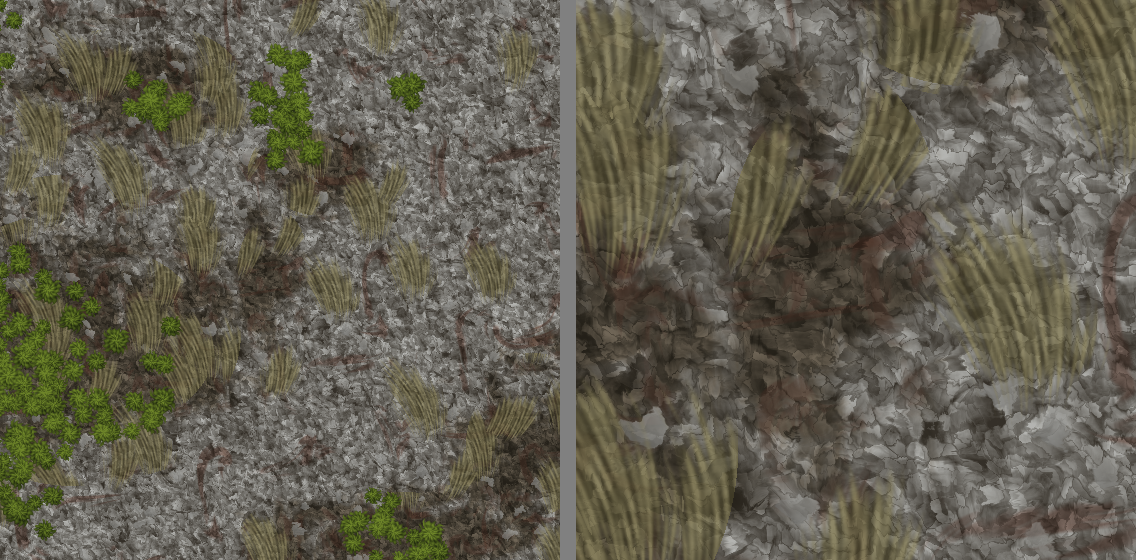
Left: the whole. Right: its middle third, enlarged.
Give the GLSL for this texture, as a Shadertoy shader.

```glsl
// Weathered grey rock seen from above, with soil, dry grass tufts and green shrubs.

const vec3 ROCK_DARK   = vec3(0.205, 0.185, 0.155);
const vec3 ROCK_LIGHT  = vec3(0.660, 0.660, 0.645);
const vec3 SOIL_DARK   = vec3(0.130, 0.115, 0.085);
const vec3 SOIL_LIGHT  = vec3(0.400, 0.355, 0.290);
const vec3 RUST        = vec3(0.270, 0.170, 0.130);
const vec3 GRASS_DARK  = vec3(0.270, 0.250, 0.160);
const vec3 GRASS_LIGHT = vec3(0.540, 0.510, 0.360);
const vec3 SHRUB_DARK  = vec3(0.130, 0.170, 0.050);
const vec3 SHRUB_LIGHT = vec3(0.430, 0.520, 0.160);
const float TUFT_SCALE  = 12.0;
const float SPRIG_SCALE = 32.0;
const mat2 TURN = mat2(0.80, 0.60, -0.60, 0.80);

// Broad plant and soil areas: centre.xy, radii.zw
const vec4 GREEN_AREAS[6] = vec4[6](
    vec4(0.06, 0.30, 0.24, 0.26), vec4(0.73, 0.03, 0.15, 0.09),
    vec4(0.00, 0.92, 0.06, 0.10), vec4(0.52, 0.80, 0.07, 0.13),
    vec4(0.73, 0.80, 0.04, 0.07), vec4(0.28, 0.81, 0.06, 0.06));
const vec4 SOIL_AREAS[6] = vec4[6](
    vec4(0.15, 0.40, 0.36, 0.27), vec4(0.22, 0.85, 0.26, 0.14),
    vec4(0.95, 0.20, 0.17, 0.20), vec4(0.57, 0.69, 0.13, 0.10),
    vec4(0.72, 0.03, 0.28, 0.12), vec4(0.48, 0.52, 0.09, 0.14));

vec2 hash2(vec2 p) {
    vec3 q = fract(p.xyx * vec3(0.1031, 0.1030, 0.0973));
    q += dot(q, q.yzx + 33.33);
    return fract((q.xx + q.yz) * q.zy);
}

// Layered, folded sines, roughly -1 to 1
float waves(vec2 p) {
    float sum = 0.0, amp = 0.5;
    for (int i = 0; i < 5; i++) {
        p = TURN * p * 1.8 + vec2(1.7, 4.1);
        p += 0.8 * sin(p.yx);
        sum += amp * sin(p.x + 1.3 * sin(p.y));
        amp *= 0.6;
    }
    return sum;
}

// Cellular noise: offset from the nearest seed, border distance, cell id
vec4 cells(vec2 p) {
    vec2 base = floor(p), offset = vec2(0.0);
    float near = 9.0, second = 9.0, id = 0.0;
    for (int y = -1; y <= 1; y++)
    for (int x = -1; x <= 1; x++) {
        vec2 cell = base + vec2(x, y), seed = hash2(cell);
        vec2 d = p - cell - seed;
        float len = length(d);
        if (len < near) {
            second = near; near = len; offset = d;
            id = fract(seed.x * 17.3 + seed.y * 31.7);
        } else second = min(second, len);
    }
    return vec4(offset, second - near, id);
}

// Tilted rock chip with a shaded border, centred on zero
float facet(vec2 p) {
    vec4 c = cells(p);
    float turn = 6.283 * fract(c.w * 7.7);
    float tone = c.w - 0.5 + 0.55 * dot(c.xy, vec2(cos(turn), sin(turn)));
    return tone * smoothstep(0.0, 0.2, c.z) - 0.30 * (1.0 - smoothstep(0.0, 0.16, c.z));
}

float cover(vec4 areas[6], vec2 p) {
    float best = -1.0;
    for (int i = 0; i < 6; i++)
        best = max(best, 1.0 - length((p - areas[i].xy) / areas[i].zw));
    return best;
}

// Fanned blades: x = light, y = opacity
vec2 dryGrass(vec2 p, float soil) {
    vec2 g = p * TUFT_SCALE, result = vec2(0.0);
    for (int y = -1; y <= 1; y++)
    for (int x = -1; x <= 1; x++) {
        vec2 cell = floor(g) + vec2(x, y), rnd = hash2(cell + 71.0);
        if (rnd.x > 0.15 + 0.38 * soil) continue;
        vec2 q = g - cell - hash2(cell + 19.0);
        q.x += (rnd.y - 0.5) * q.y + 0.25 * q.y * q.y;
        float fan = q.x / (1.0 + 0.6 * q.y);
        float blade = 0.5 + 0.3 * sin(fan * 43.0 + 3.0 * sin(q.y * 3.0 + fan * 9.0))
                          + 0.2 * sin(fan * 91.0 - 4.0 * q.y);
        float size = 0.5 + 0.4 * rnd.y;
        float body = 1.0 - length(q * vec2(1.5, 1.0)) / size + 0.35 * (blade - 0.5);
        float alpha = 0.8 * smoothstep(0.0, 0.5, body + 0.15 * waves(g * 1.5));
        if (alpha > result.y) result = vec2(blade, alpha);
    }
    return result;
}

// Needle rosettes: x = light, y = opacity
vec2 shrubs(vec2 p) {
    vec2 g = p * SPRIG_SCALE;
    float top = 0.0, light = 0.0;
    for (int y = -1; y <= 1; y++)
    for (int x = -1; x <= 1; x++) {
        vec2 cell = floor(g) + vec2(x, y), rnd = hash2(cell + 7.0);
        vec2 seed = cell + hash2(cell + 43.0), q = g - seed;
        float area = cover(GREEN_AREAS, seed / SPRIG_SCALE) + 0.35 * waves(seed * 0.28);
        if (area < 0.08 + 0.55 * rnd.x) continue;
        float angle = atan(q.y, q.x), r = length(q);
        float needle = sin(angle * 9.0 + 20.0 * rnd.y + 2.0 * sin(r * 7.0))
                     * sin(angle * 5.0 + 9.0 * r);
        float height = 1.0 - r / (0.45 + 0.38 * rnd.y) + 0.24 * needle;
        if (height > top) {
            top = height;
            light = 0.20 + 0.62 * height + 0.22 * needle + 0.25 * (rnd.x - 0.3) + 0.2 * q.y;
        }
    }
    return vec2(clamp(light, 0.0, 1.0), smoothstep(0.0, 0.22, top));
}

void mainImage(out vec4 fragColor, in vec2 fragCoord) {
    vec2 p = fragCoord / iResolution.y;
    float broad = waves(p * 7.0), mid = waves(p * 24.0 + 5.0), fine = waves(p * 85.0);
    vec2 warped = p + 0.007 * vec2(mid, waves(p * 26.0 + 30.0)) + 0.003 * vec2(fine, -fine);
    vec2 grain = TURN * warped * vec2(1.0, 1.15);

    // Rock: chips at three sizes, fine grit and broken cracks
    float chips = 0.16 * facet(grain * 21.0) + 0.38 * facet(grain * 55.0)
                + 0.50 * facet(grain * 118.0 + 9.0);
    float grit = 0.10 * fine + 0.07 * waves(p * 190.0);
    float crack = 1.0 - smoothstep(0.0, 0.07, cells(grain * vec2(7.0, 11.0) + 3.0).z);
    crack *= smoothstep(-0.1, 0.5, mid + 0.4 * broad);
    float tone = 0.57 + chips + grit + 0.07 * broad + 0.07 * mid - 0.30 * crack;
    vec3 color = mix(ROCK_DARK, ROCK_LIGHT, clamp(tone, 0.0, 1.1));

    // Soil with rusty litter, broken by bare stones
    float ground = cover(SOIL_AREAS, p);
    float soil = smoothstep(0.05, 0.60, ground + 0.30 * broad + 0.32 * mid + 0.12 * fine);
    vec3 earth = mix(SOIL_DARK, SOIL_LIGHT, clamp(tone - 0.12, 0.0, 1.0));
    earth = mix(earth, RUST, 0.5 * smoothstep(0.2, 0.7, waves(p * 33.0 + 12.0)));
    color = mix(color, earth, 0.88 * soil);
    float litter = smoothstep(0.50, 0.85, waves(p * 15.0 + 50.0));
    color = mix(color, RUST * (0.6 + 0.7 * tone), 0.55 * litter);

    // Scattered pale stones
    vec4 stone = cells(grain * 48.0 + 17.0);
    float pale = smoothstep(0.93, 0.95, stone.w) * smoothstep(0.10, 0.24, stone.z);
    color = mix(color, ROCK_LIGHT * (0.85 + 0.25 * stone.y), 0.65 * pale);

    // Plants
    vec2 grass = dryGrass(p, smoothstep(-0.1, 0.5, ground));
    vec3 straw = mix(GRASS_DARK, GRASS_LIGHT, clamp(grass.x + 0.5 * (tone - 0.55), 0.0, 1.0));
    color = mix(color, straw, grass.y);
    vec2 shrub = shrubs(p + 0.002 * vec2(fine, mid));
    vec3 leaf = mix(SHRUB_DARK, SHRUB_LIGHT, clamp(shrub.x + 0.12 * fine, 0.0, 1.0));
    color = mix(color, leaf, shrub.y);

    fragColor = vec4(color, 1.0);
}
```
